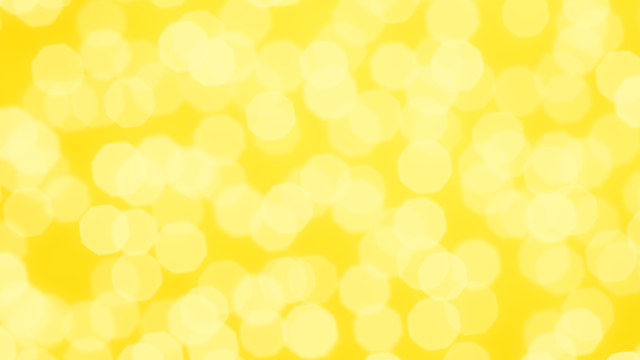
Reproduce this background procedurally as a Shadertoy shader.

```glsl
// Pale lemon bokeh discs, soft and overlapping, over a golden yellow glow.

vec3 hash3(vec2 cell) {
    vec3 q = fract(cell.xyx * vec3(0.1031, 0.1030, 0.0973));
    q += dot(q, q.yxz + 33.33);
    return fract((q.xxy + q.yzz) * q.zyx);
}

float gradientNoise(vec2 p) {
    vec2 i = floor(p), f = p - i;
    vec2 u = f * f * f * (f * (f * 6.0 - 15.0) + 10.0);
    vec4 corner;
    for (int k = 0; k < 4; k++) {
        vec2 o = vec2(k & 1, k >> 1);
        corner[k] = dot(hash3(i + o + 50.0).xy * 2.0 - 1.0, f - o);
    }
    vec2 row = mix(corner.xz, corner.yw, u.x);
    return mix(row.x, row.y, u.y);
}

// Radius measure of a rounded octagonal lens aperture
float apertureRadius(vec2 d) {
    float sector = 6.2831853 / 8.0;
    float a = mod(atan(d.y, d.x + 1e-6) + 0.25, sector) - 0.5 * sector;
    return length(d) * mix(1.0, 1.03 * cos(a), 0.65);
}

// Light let through by one layer of scattered discs
float discLayer(vec2 p, float seed) {
    const float spacing = 0.17;
    vec2 home = floor(p / spacing);
    float clear = 1.0;
    for (int y = -1; y <= 1; y++)
    for (int x = -1; x <= 1; x++) {
        vec2 cell = home + vec2(x, y);
        vec3 place = hash3(cell + seed);
        vec3 look = hash3(cell + seed + 71.0);
        float radius = mix(0.065, 0.076, place.z);
        float blur = mix(0.003, 0.013, look.y);
        float edge = apertureRadius(p - (cell + place.xy) * spacing) - radius;

        float disc = 1.0 - smoothstep(-blur, blur, edge);
        float rim = smoothstep(-0.014, -0.002, edge) * (1.0 - look.y);
        float halo = 1.0 - smoothstep(-0.01, 0.045, edge);
        float opacity = mix(0.34, 0.78, look.x * look.x) * (1.0 + 0.12 * rim);
        clear *= (1.0 - opacity * disc) * (1.0 - 0.08 * halo);
    }
    return clear;
}

void mainImage(out vec4 fragColor, in vec2 fragCoord) {
    vec2 p = fragCoord / iResolution.y;
    float aspect = iResolution.x / iResolution.y;

    // Golden ground, brightest above and right of the centre
    vec2 d = (p - vec2(0.62 * aspect, 0.8)) * vec2(0.9, 1.0);
    float glow = 0.1 + 0.75 * exp(-1.6 * dot(d, d));
    glow += 0.35 * gradientNoise(p * 3.0) + 0.12 * gradientNoise(p * 7.0 + 9.0);
    glow = clamp(glow, 0.0, 1.0);
    vec3 ground = vec3(1.0, 0.81 + 0.13 * sqrt(glow), 0.01 + 0.29 * glow);

    // Two shifted layers let the discs cluster and overlap
    float clear = discLayer(p, 13.0) * discLayer(p + vec2(0.09, 0.06), 137.0);
    vec3 col = mix(vec3(1.0, 0.98, 0.67), ground, clear);

    fragColor = vec4(col, 1.0);
}
```
